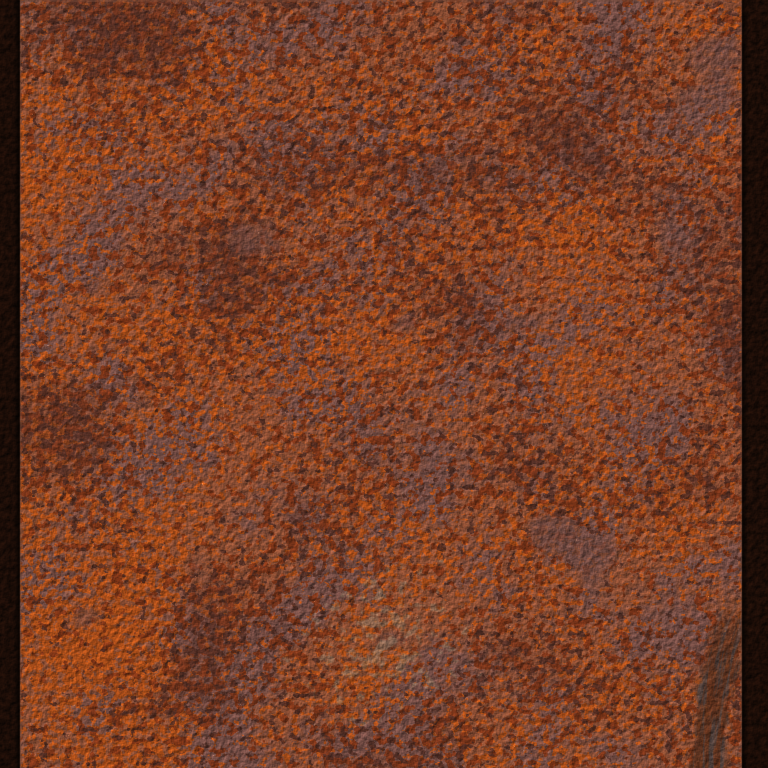
This texture is drawn by a WebGL 1 fragment shader. Its source:

```glsl
precision highp float;
// Rusted steel plate: mottled orange and mauve corrosion between two dark side rails.
uniform vec2 u_resolution;

#define GRAIN_SCALE 95.0
#define SPOT_SCALE 62.0
#define PATCH_SCALE 5.0
#define RELIEF 0.62
#define RAIL_LEFT 0.026
#define RAIL_RIGHT 0.966
#define TAN vec3(0.53, 0.295, 0.195)
#define MAUVE vec3(0.44, 0.29, 0.26)
#define ORANGE vec3(0.65, 0.29, 0.085)
#define RUST vec3(0.46, 0.19, 0.085)
#define DARK vec3(0.30, 0.165, 0.13)
#define RAIL vec3(0.105, 0.048, 0.025)

// Random unit vector for a lattice cell
vec2 cellGradient(vec2 cell) {
  vec3 h = fract(cell.xyx * vec3(0.1031, 0.1030, 0.0973));
  h += dot(h, h.yzx + 33.33);
  float angle = 6.28319 * fract((h.x + h.y) * h.z);
  return vec2(cos(angle), sin(angle));
}

float gradientNoise(vec2 p) {
  vec2 i = floor(p), f = p - i;
  vec2 w = f * f * f * (f * (f * 6.0 - 15.0) + 10.0);
  vec2 e = vec2(1.0, 0.0);
  float bottom = mix(dot(cellGradient(i), f),
                     dot(cellGradient(i + e), f - e), w.x);
  float top = mix(dot(cellGradient(i + e.yx), f - e.yx),
                  dot(cellGradient(i + 1.0), f - 1.0), w.x);
  return mix(bottom, top, w.y);
}

// Three octaves, rotated to hide the lattice
float fbm(vec2 p) {
  float sum = 0.0, amp = 1.0;
  for (int i = 0; i < 3; i++) {
    sum += amp * gradientNoise(p);
    p = mat2(1.6, 1.2, -1.2, 1.6) * p + 17.3;
    amp *= 0.5;
  }
  return sum;
}

float grainHeight(vec2 uv) {
  return fbm(uv * GRAIN_SCALE * 1.2 + 71.0);
}

vec3 rustPlate(vec2 uv) {
  // Broad patches steer the density of the fine layers
  float warmth = fbm(uv * PATCH_SCALE + 3.7) + 0.5 * (0.5 - uv.x);
  float gloom = fbm(uv * PATCH_SCALE * 0.9 + 40.2) + 0.25 * (uv.y - 0.5);
  float bare = fbm(uv * PATCH_SCALE * 1.6 + 88.1);
  vec2 flat_uv = uv * vec2(1.0, 1.15);
  float grain = fbm(flat_uv * GRAIN_SCALE + 11.0);
  float spots = fbm(flat_uv * SPOT_SCALE + 140.0);
  float pits = fbm(flat_uv * SPOT_SCALE * 1.25 + 230.0);

  // Bare metal, then orange bloom, rust spots and dark pits
  vec3 color = mix(TAN, MAUVE, smoothstep(-0.2, 0.35, bare + 0.35 * pits));
  float bloom = grain + 0.45 * warmth - 0.25 * max(bare, 0.0);
  color = mix(color, ORANGE, 0.9 * smoothstep(-0.02, 0.28, bloom));
  color = mix(color, RUST, 0.9 * smoothstep(0.1, 0.28, spots + 0.35 * gloom));
  color = mix(color, DARK, 0.85 * smoothstep(0.2, 0.45, pits + 0.4 * gloom));
  color = mix(color, DARK * 1.15, 0.4 * smoothstep(0.1, 0.6, gloom));

  // Smooth mauve stains
  float stain = fbm(uv * vec2(6.0, 8.0) + 310.0) + 0.15 * grain;
  color = mix(color, MAUVE * 0.95, 0.7 * smoothstep(0.4, 0.56, stain));

  // Pale mineral crust, low on the plate
  float crust = fbm(uv * 60.0 + 400.0) - 5.0 * length(uv - vec2(0.5, 0.17));
  color = mix(color, vec3(0.52, 0.43, 0.35), 0.6 * smoothstep(-0.25, 0.15, crust));
  return color;
}

// Grey scrape with lengthwise streaks in the lower right corner
vec3 addScrape(vec3 color, vec2 uv) {
  float across = uv.x - 0.922 - 0.9 * uv.y * uv.y;
  float ragged = 0.012 * gradientNoise(uv * 45.0);
  float mask = 1.0 - smoothstep(0.016, 0.027, abs(across) + ragged);
  mask *= 1.0 - smoothstep(0.15, 0.24, uv.y + ragged);
  float streak = fbm(vec2(across * 130.0, uv.y * 14.0));
  vec3 metal = mix(vec3(0.33, 0.18, 0.11), vec3(0.25, 0.23, 0.23),
                   smoothstep(-0.1, 0.4, streak));
  return mix(color, metal, 0.8 * mask);
}

void main() {
  vec2 uv = gl_FragCoord.xy / u_resolution;
  float pixel = 1.0 / u_resolution.x;

  // Embossed grain lit from the upper left
  float height = grainHeight(uv);
  float slope = height - grainHeight(uv + vec2(-0.0014, 0.0016));
  vec3 color = addScrape(rustPlate(uv), uv);
  color *= 1.0 + RELIEF * clamp(slope, -0.7, 0.7);

  // Sparse bright flecks
  float fleck = smoothstep(0.62, 0.85, fbm(uv * 150.0 + 510.0));
  color += fleck * vec3(0.16, 0.14, 0.11);

  // Lit rims on the plate, shaded rails beside it
  float inset = min(uv.x - RAIL_LEFT, RAIL_RIGHT - uv.x);
  float rim = max(1.0 - smoothstep(0.0, 0.003, inset),
                  smoothstep(0.996, 0.999, uv.y));
  color = mix(color, vec3(0.50, 0.32, 0.25), 0.45 * rim);
  vec3 rail = RAIL * (1.0 + 0.5 * height + 0.5 * slope);
  rail *= mix(0.35, 1.0, smoothstep(0.0, 0.009, -inset));
  color = mix(rail, color, smoothstep(-pixel, pixel, inset));
  gl_FragColor = vec4(clamp(color, 0.0, 1.0), 1.0);
}
```
